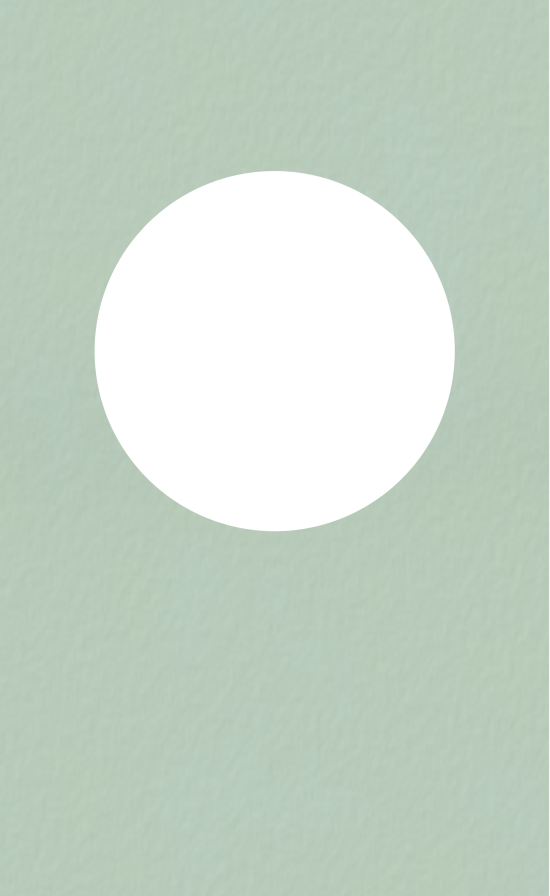
Give the GLSL for this background, as a Shadertoy shader.

```glsl
// Sage green textured paper with a large white disc above the centre.

const vec3 SAGE = vec3(0.722, 0.797, 0.731);
const vec3 WHITE = vec3(1.0);

float hash(vec2 p) {
    vec3 q = fract(vec3(p.xyx) * 0.1031);
    q += dot(q, q.yzx + 33.33);
    return fract((q.x + q.y) * q.z);
}

float valueNoise(vec2 p) {
    vec2 cell = floor(p);
    vec2 f = fract(p);
    f = f * f * (3.0 - 2.0 * f);
    float low = mix(hash(cell), hash(cell + vec2(1.0, 0.0)), f.x);
    float high = mix(hash(cell + vec2(0.0, 1.0)), hash(cell + 1.0), f.x);
    return mix(low, high, f.y);
}

// Layered noise, roughly in the range 0 to 1
float fibres(vec2 p) {
    float sum = 0.0;
    float weight = 0.5;
    for (int i = 0; i < 3; i++) {
        sum += weight * valueNoise(p);
        p = p * 2.03 + 17.0;
        weight *= 0.5;
    }
    return sum / 0.875;
}

vec3 paper(vec2 p, vec3 base) {
    // Embossed grain, lit from the upper left
    vec2 grainPoint = p * vec2(130.0, 85.0) + 40.0;
    float relief = fibres(grainPoint + vec2(0.35, -0.35)) - fibres(grainPoint);

    // Soft drift between a yellower and a bluer green
    float drift = fibres(p * vec2(14.0, 9.0) + 5.0) - 0.5;
    float shade = exp(-pow((p.y - 0.51) / 0.09, 2.0));
    return base + 0.035 * relief + vec3(-0.002, 0.001, 0.025) * drift - 0.010 * shade;
}

void mainImage(out vec4 fragColor, in vec2 fragCoord) {
    vec2 p = fragCoord / iResolution.y;
    float pixel = 1.0 / iResolution.y;
    vec3 color = paper(p, SAGE);

    // White disc
    float disc = length(p - vec2(0.3066, 0.6081)) - 0.2010;
    color = mix(color, WHITE, smoothstep(0.7 * pixel, -0.7 * pixel, disc));

    // Thin pale margin on the right
    float margin = iResolution.x / iResolution.y - 0.0010;
    float coverage = clamp((p.x - margin) / pixel + 0.5, 0.0, 1.0);
    color = mix(color, WHITE, coverage);

    fragColor = vec4(color, 1.0);
}
```
